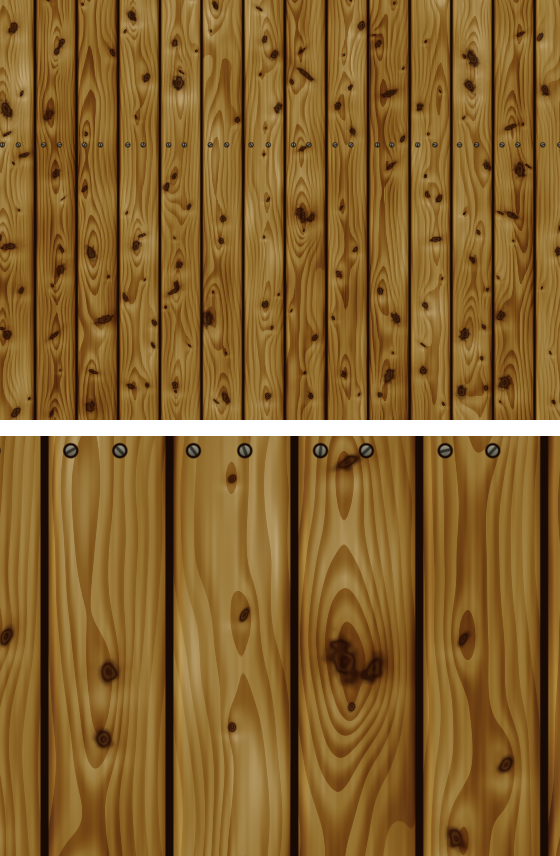
Top, the full canvas; bottom, a detail of the centre.
Reproduce this texture procedurally as a Shadertoy shader.

```glsl
// Upright varnished pine boards with flowing grain, knots, dark seams and a row of screws.

const float BOARDS = 13.45;        // boards across the canvas
const float FIRST_SEAM = 0.16;     // share of the first board cut off at the left
const float SEAM_HALF = 0.032;     // lengths below are in board widths
const float RING_DENSITY = 9.0;
const float SCREW_HEIGHT = 0.655;  // share of the canvas height
const float SCREW_RADIUS = 0.042;
const vec2 SCREW_X = vec2(0.21, 0.59);
const vec3 SEAM_COLOR = vec3(0.09, 0.035, 0.015);
const vec3 SCREW_COLOR = vec3(0.56, 0.55, 0.47);
const vec3 AMBER = vec3(0.43, 0.22, 0.05);
const vec3 WOOD[6] = vec3[6](
    vec3(0.18, 0.06, 0.02), vec3(0.37, 0.20, 0.06), vec3(0.50, 0.33, 0.10),
    vec3(0.58, 0.44, 0.18), vec3(0.64, 0.52, 0.29), vec3(0.74, 0.64, 0.45));

float hash(vec2 p) {
    return fract(sin(dot(p, vec2(127.1, 311.7))) * 43758.5453);
}

float noise(vec2 p) {
    vec2 i = floor(p), f = fract(p);
    f = f * f * (3.0 - 2.0 * f);
    return mix(mix(hash(i), hash(i + vec2(1, 0)), f.x),
               mix(hash(i + vec2(0, 1)), hash(i + vec2(1, 1)), f.x), f.y);
}

vec3 woodRamp(float tone) {
    float t = clamp(tone, 0.0, 0.999) * 5.0;
    int i = int(t);
    return mix(WOOD[i], WOOD[i + 1], fract(t));
}

// Scatters one knot per cell along a board.
// Accumulates grain bulge (x), dark core (y), stained halo (z) and gloss (w).
vec4 knots(vec2 p, float board, float spacing, vec2 radii, float chance) {
    vec4 sum = vec4(0.0);
    float cell = floor(p.y / spacing);
    for (float j = -2.0; j <= 2.0; j++) {
        vec2 key = vec2(board * 7.3 + spacing * 19.0, cell + j);
        if (hash(key + 0.7) > chance) continue;
        float size = hash(key + 3.1);
        float r = mix(radii.x, radii.y, size * size);
        vec2 center = vec2(mix(0.12, 0.88, hash(key + 5.3)),
                           (cell + j + mix(0.1, 0.9, hash(key + 8.9))) * spacing);
        vec2 d = p - center;
        vec2 flow = d * vec2(1.0, 0.42) / r;
        sum.x += 20.0 * r * exp(-dot(flow, flow) * 0.22);

        // Some knots are cut lengthwise and show as slanted spikes.
        float slant = hash(key + 11.7) - 0.5;
        float spike = step(0.78, hash(key + 14.2));
        vec2 k = vec2(d.x, d.y + d.x * slant * 1.6);
        k *= mix(vec2(1.0, 0.85), vec2(0.6, 1.3), spike) / r;
        float l = length(k) + 0.45 * (noise(p * 16.0 + board * 3.0) - 0.5);
        float rings = 0.85 + 0.15 * sin(l * 13.0);
        sum.y = max(sum.y, (1.0 - smoothstep(0.55, 1.15, l)) * rings);
        sum.z += exp(-l * l * 0.4);
        vec2 shine = (d - vec2(0.1 * slant, -2.1 * r)) / (r * vec2(2.6, 1.1));
        sum.w += exp(-dot(shine, shine));
    }
    return sum;
}

void mainImage(out vec4 fragColor, in vec2 fragCoord) {
    float px = BOARDS / iResolution.x;
    vec2 q = fragCoord * px + vec2(FIRST_SEAM, 0.0);
    float board = floor(q.x);
    vec2 p = vec2(fract(q.x), q.y);
    vec2 shift = vec2(board * 17.3, board * 9.1);
    float character = hash(vec2(board, 4.0));

    vec4 knot = knots(p, board, 1.7, vec2(0.09, 0.19), 0.72)
              + knots(p, board, 0.95, vec2(0.035, 0.10), 0.75);

    // Growth rings: contours of a warped field that bulges around the knots
    float heart = 0.5 + 0.5 * (hash(vec2(board, 9.0)) - 0.5)
                + 0.25 * (noise(vec2(p.y * 0.5, board * 5.7)) - 0.5);
    float u = p.x - heart;
    float field = RING_DENSITY * sqrt(u * u + 0.02)
                + 4.0 * noise(p * vec2(1.6, 0.4) + shift)
                + 0.5 * noise(p * vec2(5.0, 1.8) + shift) - knot.x;
    float blur = clamp(fwidth(field), 0.02, 0.5);
    float s = fract(field);
    float ring = smoothstep(0.25, 0.85, s) * (1.0 - smoothstep(1.0 - blur, 1.0, s));
    ring *= 1.0 - smoothstep(0.3, 0.5, blur);
    float flame = exp(-u * u * 9.0) * mix(0.45, 1.0, character);

    // Fibres, broad streaks and glossy undulations
    float fibre = noise(p * vec2(34.0, 1.3) + shift) - 0.5;
    float streak = noise(p * vec2(4.0, 0.35) + shift + 31.0) - 0.5;
    float wave = noise(p * vec2(1.3, 1.1) + shift + 57.0);
    float gloss = wave * wave * 0.28 + min(knot.w, 1.0) * 0.16;

    float tone = 0.64 - 0.17 * character + 0.18 * fibre + 0.24 * streak + gloss;
    tone += 0.07 * (q.y * iResolution.x / (BOARDS * iResolution.y) - 0.5);
    tone -= ring * (0.12 + 0.25 * flame) + 0.2 * min(knot.z, 1.0);
    float edge = min(p.x, 1.0 - p.x);
    tone -= 0.28 * (1.0 - smoothstep(0.02, 0.16, edge));

    vec3 color = woodRamp(tone);
    color = mix(color, AMBER, 0.4 * ring * flame + 0.25 * min(knot.z, 1.0));
    color = mix(color, WOOD[0] * (0.8 + 0.5 * fibre), min(knot.y, 1.0) * 0.9);

    // Screws: a dark rim, a pale head and a slot turned at random
    float row = SCREW_HEIGHT * iResolution.y * px;
    for (int i = 0; i < 2; i++) {
        vec2 key = vec2(board, float(i) + 21.0);
        vec2 d = p - vec2(SCREW_X[i] + 0.04 * (hash(key) - 0.5), row);
        float l = length(d), a = 6.283 * hash(key + 2.0);
        float slot = abs(dot(d, vec2(cos(a), sin(a))));
        color = mix(color, SEAM_COLOR, 1.0 - smoothstep(-px, px, l - SCREW_RADIUS * 1.45));
        vec3 head = SCREW_COLOR * (0.85 + 5.0 * d.y) * mix(0.4, 1.0, smoothstep(0.004, 0.02, slot));
        color = mix(color, head, 1.0 - smoothstep(-px, px, l - SCREW_RADIUS));
    }

    // Seams, with a thin lit bevel on the board to the right
    float bevel = (p.x - 0.085) / 0.025;
    color += vec3(0.09, 0.08, 0.05) * exp(-bevel * bevel);
    color = mix(SEAM_COLOR, color, smoothstep(-px, px, edge - SEAM_HALF));
    fragColor = vec4(color, 1.0);
}
```
